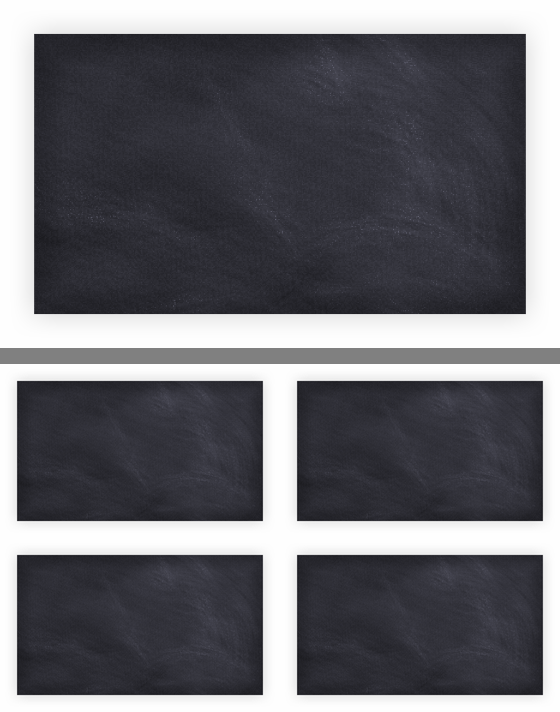
Top, the tile; bottom, the same tile 2 across and 2 down.
A WebGL 1 fragment shader for this texture:

```glsl
precision highp float;
uniform vec2 u_resolution;

#define BOARD_HALF vec2(0.439, 0.4025)
#define SHADOW_REACH 0.075
#define SHADOW_DEPTH 0.17
#define PAPER 0.995
#define SLATE_TONE 0.174
#define SLATE_TINT vec3(1.0, 1.0, 1.165)
#define STROKES 34
#define STROKE_GAIN 0.085
#define ARC_GAIN 0.045
#define GRAIN_GAIN 0.045
#define SPECK_GAIN 0.20
#define SPECK_CELLS 210.0

float hash(vec2 p) {
  return fract(sin(dot(p, vec2(127.1, 311.7))) * 43758.5453);
}

vec2 hash2(vec2 p) {
  return vec2(hash(p), hash(p + 19.7));
}

float noise(vec2 p) {
  vec2 cell = floor(p), f = fract(p);
  f = f * f * (3.0 - 2.0 * f);
  return mix(mix(hash(cell), hash(cell + vec2(1.0, 0.0)), f.x),
             mix(hash(cell + vec2(0.0, 1.0)), hash(cell + 1.0), f.x), f.y);
}

float fbm(vec2 p) {
  float sum = 0.0, gain = 0.5;
  for (int i = 0; i < 4; i++) {
    sum += gain * noise(p);
    p = p * 2.03 + 7.3;
    gain *= 0.5;
  }
  return sum / 0.9375;
}

// Short curved eraser strokes: falling at the top, nearly level at the bottom
float smears(vec2 p, float aspect) {
  float sum = 0.0;
  for (int i = 0; i < STROKES; i++) {
    vec2 seed = vec2(float(i) * 1.37, 4.1);
    vec2 centre = (0.08 + 0.84 * hash2(seed)) * vec2(aspect, 1.0);
    vec2 shape = hash2(seed + 31.0);
    float angle = mix(0.12, -0.65, smoothstep(0.2, 0.5, centre.y));
    angle += 1.1 * (hash(seed + 57.0) - 0.5);
    float c = cos(angle), s = sin(angle);
    vec2 q = mat2(c, -s, s, c) * (p - centre);
    q.y += (shape.y - 0.3) * 2.0 * q.x * q.x;
    vec2 e = q / vec2(0.07 + 0.14 * shape.x, 0.018 + 0.05 * shape.y);
    float streak = 0.6 * noise(q * vec2(9.0, 75.0) + seed * 9.0)
                 + 0.4 * noise(q * vec2(25.0, 170.0) + seed * 5.0);
    float strength = hash(seed + 83.0) - 0.33;
    sum += exp(-dot(e, e)) * strength * (1.5 * streak - 0.15);
  }
  return sum;
}

// Wide concentric sweep across the right side
float sweep(vec2 p, float aspect) {
  vec2 q = p - vec2(0.62 * aspect, 0.33);
  float r = length(q), a = atan(q.y, q.x);
  float window = smoothstep(-0.5, 0.2, a) * (1.0 - smoothstep(1.2, 2.1, a));
  window *= smoothstep(0.12, 0.3, r) * (1.0 - smoothstep(0.5, 0.68, r));
  float streak = 0.6 * noise(vec2(r * 55.0, a * 3.0))
               + 0.4 * noise(vec2(r * 140.0, a * 7.0 + 9.0));
  return window * (streak - 0.42);
}

// Sparse round chalk dust
float specks(vec2 p) {
  vec2 g = p * SPECK_CELLS, cell = floor(g);
  vec2 spot = 0.3 + 0.4 * hash2(cell + 3.0);
  float dotMask = 1.0 - smoothstep(0.1, 0.65, length(fract(g) - spot));
  return dotMask * smoothstep(0.78, 1.0, hash(cell + 41.0));
}

float slate(vec2 p, float aspect, float inset) {
  // Broad cloudiness, with a paler upper right
  vec2 glow = (p - vec2(0.78 * aspect, 0.72)) / vec2(0.42, 0.32);
  float tone = SLATE_TONE + 0.032 * exp(-dot(glow, glow));
  tone += 0.08 * (fbm(p * vec2(3.5, 5.0) + 12.0) - 0.47);
  tone += 0.014 * (p.y - 0.5);

  // Wiped chalk and fine fibres
  float chalk = STROKE_GAIN * smears(p, aspect) + ARC_GAIN * sweep(p, aspect);
  vec2 along = vec2(p.x + 0.5 * p.y, p.y + 0.35 * p.x);
  chalk += 0.024 * (fbm(along * vec2(9.0, 50.0)) - 0.5);
  tone += chalk;

  // Grain and dust gather where chalk remains
  tone += GRAIN_GAIN * (noise(p * 290.0) - 0.5);
  float dust = smoothstep(-0.01, 0.05, chalk) * fbm(p * 14.0 + 5.0);
  tone += SPECK_GAIN * specks(p) * (0.07 + 1.1 * dust);
  return max(tone, 0.1) * mix(0.8, 1.0, smoothstep(0.0, 0.11, inset));
}

void main() {
  float aspect = u_resolution.x / u_resolution.y;
  vec2 p = gl_FragCoord.xy / u_resolution.y;
  vec2 edge = BOARD_HALF * vec2(aspect, 1.0) - abs(p - 0.5 * vec2(aspect, 1.0));
  float inset = min(edge.x, edge.y);

  // Soft shadow ends before the canvas edge, so the plain margin tiles
  vec2 fade = smoothstep(-SHADOW_REACH, SHADOW_REACH, edge);
  vec3 paper = vec3(PAPER - SHADOW_DEPTH * fade.x * fade.y);

  vec3 board = SLATE_TINT * slate(p, aspect, inset);
  float cover = clamp(0.5 + inset * u_resolution.y, 0.0, 1.0);
  gl_FragColor = vec4(mix(paper, board, cover), 1.0);
}
```
